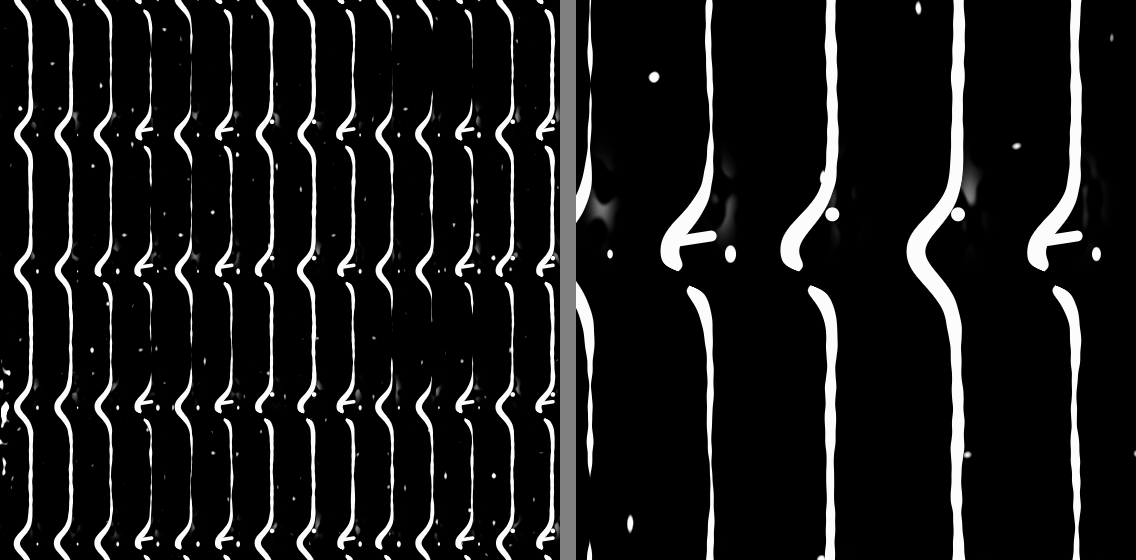
Left: the whole. Right: its middle third, enlarged.
Give the GLSL for this pattern, as a WebGL 1 fragment shader.

```glsl
precision highp float;

uniform vec2 u_resolution;

// Lengths are in column pitches.
#define COLUMNS 13.95
#define ROW_PITCH 3.397
#define FIRST_LINE 0.763
#define ROW_SHIFT 0.016
#define BEAK_DEPTH 0.335
#define BEAK_SPREAD 0.345
#define BEAK_WIDTH 0.078
#define LINE_WIDTH 0.024
#define WIDTH_SWING 0.021
#define WEAR 0.055
#define SMUDGE_GREY 0.5

float hash(vec2 p) {
  return fract(sin(dot(p, vec2(127.1, 311.7))) * 43758.5453);
}

vec2 gradientAt(vec2 cell) {
  float angle = 6.28318 * hash(cell);
  return vec2(cos(angle), sin(angle));
}

float gradientNoise(vec2 p) {
  vec2 i = floor(p), f = fract(p);
  vec2 u = f * f * f * (f * (f * 6.0 - 15.0) + 10.0);
  vec2 e = vec2(1.0, 0.0);
  float a = dot(gradientAt(i), f);
  float b = dot(gradientAt(i + e), f - e);
  float c = dot(gradientAt(i + e.yx), f - e.yx);
  float d = dot(gradientAt(i + e.xx), f - e.xx);
  return mix(mix(a, b, u.x), mix(c, d, u.x), u.y);
}

float bell(float x) {
  return exp(-x * x);
}

float segment(vec2 p, vec2 a, vec2 b) {
  vec2 ab = b - a;
  return length(p - a - ab * clamp(dot(p - a, ab) / dot(ab, ab), 0.0, 1.0));
}

// Approximate signed distance to an ellipse.
float ellipse(vec2 p, vec2 radius) {
  return (length(p / radius) - 1.0) * min(radius.x, radius.y);
}

// Signed distance to the beaked line: p is local, y runs down.
float beakedLine(vec2 p, float column, float rowPhase, float hooked, float broken) {
  float along = rowPhase * ROW_PITCH;
  float track = column * 7.3 + 0.4;

  // Column weight rises and falls across the canvas; alternate rows wear more.
  float weight = cos((column - 0.3) * 6.28318 / 6.5);
  float thin = smoothstep(6.5, 9.0, column) * (0.5 - 0.5 * weight);
  float line = LINE_WIDTH + WIDTH_SWING * weight;
  line -= 0.022 * thin * sin(3.14159 * rowPhase);
  line += WEAR * (0.6 - 0.3 * weight) * gradientNoise(vec2(track, along * 1.8));
  line += 0.3 * WEAR * gradientNoise(vec2(track + 31.0, along * 6.0));

  float width = mix(line, BEAK_WIDTH, bell(p.y / 0.62));
  width -= 0.13 * broken * bell((p.y - 0.22) / 0.075);

  float bulge = BEAK_DEPTH * bell(p.y / BEAK_SPREAD);
  float slope = 2.0 * p.y * bulge / (BEAK_SPREAD * BEAK_SPREAD);
  float wobble = 0.035 * gradientNoise(vec2(track + 57.0, along * 1.3));
  float d = abs(p.x + bulge - wobble) / sqrt(1.0 + slope * slope) - width;

  float bar = segment(p, vec2(-0.25, -0.09), vec2(0.01, -0.13)) - 0.045;
  return min(d, mix(1.0, bar, hooked));
}

// Beads beside each beak, above or to the right of it.
float bead(vec2 p, float column, float chance) {
  float upper = step(abs(mod(column, 6.0) - 0.5), 0.6) * step(1.5, column);
  float size = mix(0.3 + 0.7 * chance, 1.0, upper);
  vec2 centre = mix(vec2(0.17, 0.02), vec2(0.01, -0.31), upper);
  vec2 radius = mix(vec2(0.048, 0.075), vec2(0.058), upper);
  return ellipse(p - centre, radius * size);
}

void main() {
  vec2 uv = gl_FragCoord.xy / u_resolution;
  vec2 q = vec2(uv.x, 1.0 - uv.y) * COLUMNS;
  float soft = COLUMNS / min(u_resolution.x, u_resolution.y);

  // Column and row of this point, with its local position.
  float column = floor(q.x - FIRST_LINE + 0.6);
  float rowPhase = q.y / ROW_PITCH + ROW_SHIFT;
  float row = floor(rowPhase + 0.5);
  float drift = 0.06 * bell((column - 7.4) / 0.9);
  vec2 p = vec2(q.x - FIRST_LINE - column - drift, (rowPhase - row) * ROW_PITCH);

  float chance = hash(vec2(column, row) + 3.0);
  float hooked = step(mod(0.65 - column, 2.6), 1.0) * step(0.5, column);
  float broken = max(hooked, step(0.72, chance));
  float d = beakedLine(p, column, rowPhase, hooked, broken);
  d = min(d, bead(p, column, chance));

  // Debris along the left edge.
  float patchMask = bell((q.x - 0.1) / 0.22) * bell((q.y - 10.2) / 1.5);
  float debris = gradientNoise(q * vec2(5.0, 3.5)) + 0.5 * patchMask - 0.56;
  d = min(d, -0.2 * debris);
  float ink = clamp(0.5 - d / soft, 0.0, 1.0);

  // Faint smudges above the beaks.
  float near = bell((p.x - 0.1) / 0.09) * bell((p.y + 0.42) / 0.24);
  float grain = gradientNoise(q * vec2(6.0, 4.0) + 19.0);
  float smudge = SMUDGE_GREY * smoothstep(0.05, 0.3, grain) * near;

  gl_FragColor = vec4(vec3(0.99 * max(ink, smudge)), 1.0);
}
```
